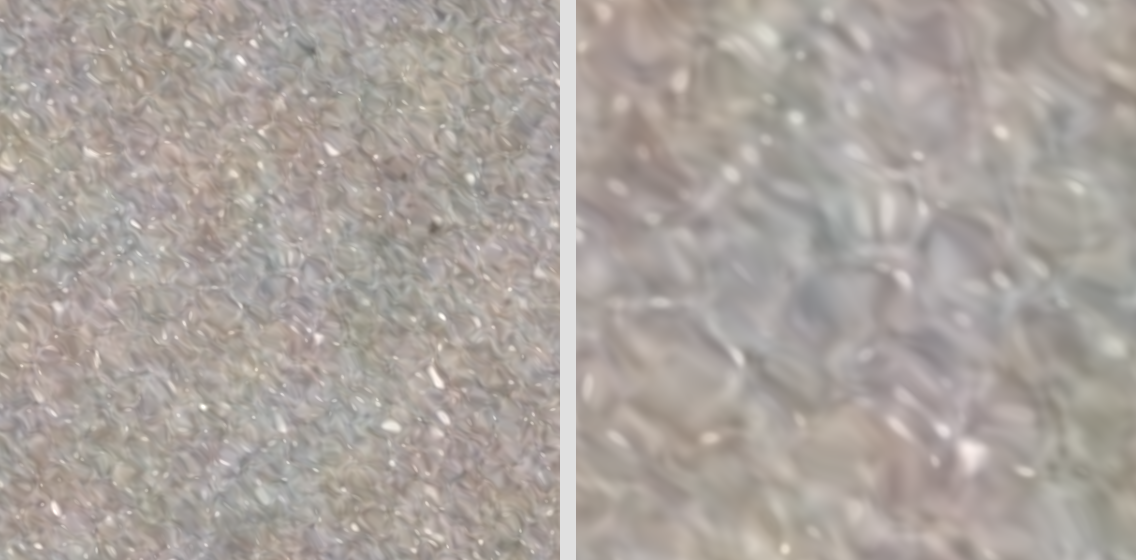
Left: the whole. Right: its middle third, enlarged.
Reproduce this texture procedurally as a WebGL 1 fragment shader.

```glsl
precision highp float;
// Weathered grey asphalt: soft, fine grains stretched along a falling diagonal.
// Layered value noise makes the grain and faint warm and cool patches;
// jittered cells scatter small glints, rare bright chips and dark pits.

uniform vec2 u_resolution;

const vec3 BASE_GREY = vec3(0.657, 0.627, 0.606);
const vec3 GLINT_TINT = vec3(1.0, 1.0, 0.98);
const vec3 WARM_SHIFT = vec3(0.055, 0.0, -0.065);
const vec3 GREEN_SHIFT = vec3(-0.03, 0.03, -0.02);
const vec2 GRAIN_DIRECTION = vec2(0.74, -0.673);
const float GRAIN_STRETCH = 0.66;
const float COARSE_FREQ = 84.0;
const float FINE_FREQ = 148.0;
const float COARSE_CONTRAST = 0.155;
const float FINE_CONTRAST = 0.095;
const float MOTTLE_CONTRAST = 0.055;
const float GLINT_CONTRAST = 0.19;
const float CHIP_CONTRAST = 0.32;
const float PIT_CONTRAST = 0.24;

float hash(vec2 p) {
  vec3 q = fract(vec3(p.xyx) * 0.1031);
  q += dot(q, q.yzx + 33.33);
  return fract((q.x + q.y) * q.z);
}

// Smooth value noise, centred on zero
float noise(vec2 p) {
  vec2 cell = floor(p);
  vec2 f = fract(p);
  f = f * f * (3.0 - 2.0 * f);
  float low = mix(hash(cell), hash(cell + vec2(1.0, 0.0)), f.x);
  float high = mix(hash(cell + vec2(0.0, 1.0)), hash(cell + 1.0), f.x);
  return mix(low, high, f.y) - 0.5;
}

// Soft irregular blobs, at most one per cell; returns their strength
float scatter(vec2 p, float seed, float chance, float radius) {
  vec2 home = floor(p);
  float strength = 0.0;
  for (int j = -1; j <= 1; j++) {
    for (int i = -1; i <= 1; i++) {
      vec2 cell = home + vec2(float(i), float(j));
      vec2 id = cell + seed;
      vec2 center = cell + 0.15 + 0.7 * vec2(hash(id + 11.3), hash(id + 47.9));
      float present = step(hash(id), chance);
      float size = radius * mix(0.6, 1.25, hash(id + 83.1));
      float level = mix(0.3, 1.0, hash(id + 129.7));
      float blob = 1.0 - smoothstep(0.2, 1.15, length(p - center) / size);
      strength = max(strength, present * level * blob);
    }
  }
  return strength;
}

void main() {
  vec2 uv = gl_FragCoord.xy / min(u_resolution.x, u_resolution.y);

  // Grain space: rotated, stretched and gently bent to hide the lattice
  vec2 across = vec2(-GRAIN_DIRECTION.y, GRAIN_DIRECTION.x);
  vec2 grain = vec2(dot(uv, GRAIN_DIRECTION) * GRAIN_STRETCH, dot(uv, across)) + 3.0;
  vec2 bend = vec2(noise(uv * 38.0 + 7.0), noise(uv * 38.0 + 91.0));
  grain += 0.013 * bend;

  // Brightness from broad patches and two sizes of grain
  float mottle = noise(uv * 7.0 + 20.0) + 0.7 * noise(uv * 19.0 + 60.0);
  float tone = MOTTLE_CONTRAST * mottle
             + COARSE_CONTRAST * noise(grain * COARSE_FREQ)
             + FINE_CONTRAST * noise(grain * FINE_FREQ + 170.0);

  // Scattered glints, chips and pits
  float glint = scatter(grain * 62.0, 210.0, 0.36, 0.44);
  float chip = scatter(grain * 24.0, 340.0, 0.13, 0.24);
  float pit = scatter(grain * 13.0, 470.0, 0.08, 0.21);
  float light = GLINT_CONTRAST * glint * glint + CHIP_CONTRAST * chip;

  // Faint colour drift, broad and grain by grain
  float warmth = noise(uv * 8.0 + 130.0) + 0.8 * noise(uv * 27.0 + 250.0)
               + 0.5 * noise(grain * 70.0 + 390.0);
  float green = noise(uv * 11.0 + 310.0) + 0.6 * noise(grain * 60.0 + 510.0);

  vec3 color = BASE_GREY + tone + light * GLINT_TINT - PIT_CONTRAST * pit;
  color += 0.6 * WARM_SHIFT * warmth + 0.6 * GREEN_SHIFT * green;
  gl_FragColor = vec4(clamp(color, 0.0, 1.0), 1.0);
}
```
